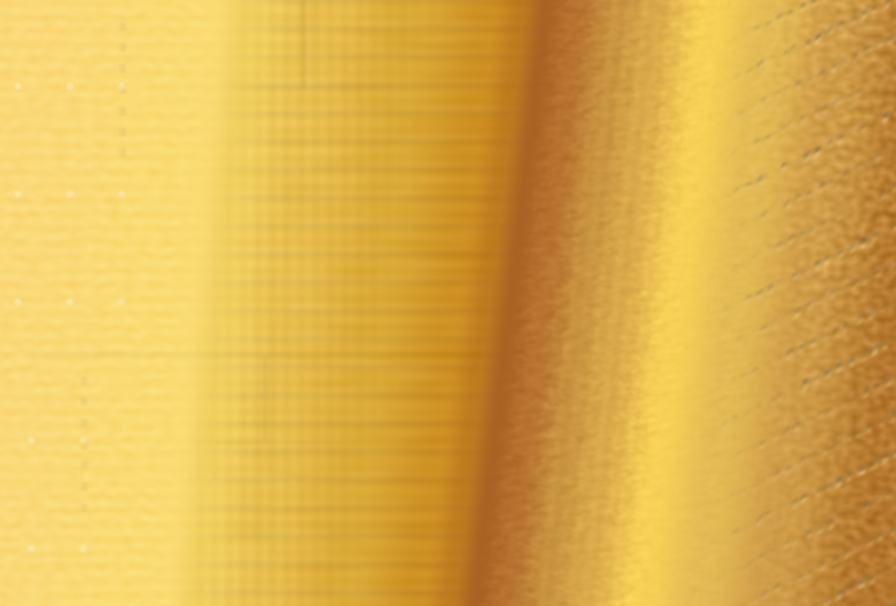
Write a Shadertoy shader that draws this texture.

```glsl
vec2 hashGradient(vec2 cell) {
    vec2 h = vec2(dot(cell, vec2(127.1, 311.7)), dot(cell, vec2(269.5, 183.3)));
    return 2.0 * fract(sin(h) * 43758.5) - 1.0;
}

float gradientNoise(vec2 p) {
    vec2 i = floor(p), f = fract(p);
    vec2 w = f * f * f * (f * (f * 6.0 - 15.0) + 10.0);
    vec2 e = vec2(1.0, 0.0);
    float low = mix(dot(hashGradient(i), f),
                    dot(hashGradient(i + e), f - e), w.x);
    float high = mix(dot(hashGradient(i + e.yx), f - e.yx),
                     dot(hashGradient(i + 1.0), f - 1.0), w.x);
    return mix(low, high, w.y);
}

// Gold ramp across the folds, from pale sheen through the crease to the right flank
vec3 foldColor(float s) {
    const float stops[15] = float[15](0.0, 0.212, 0.25, 0.32, 0.42, 0.51, 0.543, 0.57,
                                      0.605, 0.65, 0.69, 0.752, 0.82, 0.90, 1.0);
    const vec3 golds[15] = vec3[15](
        vec3(0.98, 0.85, 0.47), vec3(0.98, 0.86, 0.45), vec3(0.94, 0.81, 0.37),
        vec3(0.90, 0.74, 0.30), vec3(0.85, 0.66, 0.21), vec3(0.80, 0.56, 0.13),
        vec3(0.74, 0.48, 0.12), vec3(0.66, 0.39, 0.14), vec3(0.72, 0.45, 0.19),
        vec3(0.79, 0.58, 0.25), vec3(0.85, 0.66, 0.29), vec3(0.97, 0.82, 0.34),
        vec3(0.89, 0.73, 0.33), vec3(0.81, 0.61, 0.28), vec3(0.71, 0.47, 0.18));
    vec3 color = golds[0];
    for (int i = 1; i < 15; i++)
        color = mix(color, golds[i], smoothstep(stops[i - 1], stops[i], s));
    return color;
}

float softLine(float distance, float width) {
    return 1.0 - smoothstep(0.0, width + 0.5 / iResolution.y, abs(distance));
}

float band(float x, float start, float end, float blur) {
    return smoothstep(start - blur, start + blur, x)
         * (1.0 - smoothstep(end - blur, end + blur, x));
}

void mainImage(out vec4 fragColor, in vec2 fragCoord) {
    vec2 uv = fragCoord / iResolution.xy;
    vec2 p = vec2(uv.x * 1.48, uv.y);

    // Slanted folds with short, nearly level ragged grain on the right
    float slant = mix(0.055, 0.08, smoothstep(0.2, 0.5, uv.x));
    float s = uv.x - (uv.y - 0.5) * slant;
    float grain = gradientNoise(vec2(p.x, p.y - p.x * 0.15) * vec2(38.0, 78.0))
                + 0.6 * gradientNoise(p * vec2(85.0, 120.0) + 9.0);
    float rough = smoothstep(0.56, 0.6, s);
    vec3 color = foldColor(s + grain * 0.011 * rough);
    color += grain * vec3(0.035, 0.036, 0.03) * rough;
    color += sin((p.x - p.y * 0.1) * 262.0) * 0.008 * band(s, 0.63, 0.73, 0.02);

    // Woven ribs and thin dark rows over the amber slope
    float weave = band(s, 0.25, 0.54, 0.04);
    float ribs = sin(p.y * 270.0) * (0.7 + gradientNoise(vec2(p.x * 9.0, p.y * 24.0)));
    float rows = softLine((fract(p.y / 0.0465) - 0.5) * 0.0465, 0.009);
    float warp = sin(p.x * 262.0) * (1.0 - smoothstep(0.3, 0.5, s));
    color += weave * (ribs * 0.012 + warp * 0.011 + 0.006 - rows * vec3(0.028, 0.02, -0.01));
    color += weave * gradientNoise(p * vec2(11.0, 42.0)) * vec3(0.02, 0.028, 0.04);

    // Short mottled dashes in level rows on the pale sheen
    float pale = 1.0 - smoothstep(0.18, 0.25, s);
    float mottle = gradientNoise(p * vec2(45.0, 80.0)) + 0.25 * sin(p.y * 270.0);
    color += pale * mottle * vec3(0.012, 0.032, 0.06);

    // Repeating faint panel seams, each row stepping left
    float fromTop = 1.0 - uv.y;
    float row = floor(fromTop / 0.585);
    float t = fromTop - row * 0.585;
    float x = uv.x + row * 0.043;
    float seam = softLine(x - 0.339, 0.005) * band(t, 0.0, 0.145, 0.01);
    seam += softLine(t - 0.145, 0.007) * band(x, 0.27, 0.42, 0.04) * 0.6;
    seam += softLine(fromTop - 0.585, 0.009) * band(uv.x, 0.05, 0.54, 0.04) * 0.7;
    color -= seam * vec3(0.035, 0.03, 0.01);

    // Stitched column and scattered pale specks
    float dash = smoothstep(-0.2, 0.8, sin(t * 180.0) + gradientNoise(vec2(t * 40.0, row)));
    float stitch = softLine(x - 0.137, 0.006) * band(t, 0.03, 0.28, 0.01) * dash;
    color = mix(color, vec3(0.89, 0.76, 0.42), stitch * 0.45);
    vec2 speckCell = vec2(fract((x - 0.02) / 0.058 + 0.5) - 0.5,
                          fract((t - 0.142) / 0.178 + 0.5) - 0.5);
    float speck = softLine(length(speckCell * vec2(0.086, 0.178)), 0.009);
    color = mix(color, vec3(0.98, 0.92, 0.72), speck * 0.8 * (1.0 - smoothstep(0.13, 0.16, x)));

    // Dotted diagonal threads, every third one stronger and longer
    float thread = (p.y - 0.5 * p.x) / 0.0625 + 0.23;
    float id = floor(thread);
    float offset = (fract(thread) - 0.5) * 0.0625 + 0.008 * gradientNoise(p * 28.0);
    float strong = mod(id, 3.0) == 1.0 ? 1.0 : 0.6;
    float broken = smoothstep(-0.35, 0.2, gradientNoise(vec2(p.x * 48.0, id * 7.3)));
    float beads = 0.65 + 0.35 * sin(p.x * 330.0 + id * 2.0);
    float flank = smoothstep(0.77, 0.91, uv.x) * strong * broken * beads;
    color = mix(color, vec3(0.56, 0.48, 0.33), softLine(offset, 0.007) * flank * 0.65);
    color = mix(color, vec3(0.90, 0.78, 0.52), softLine(offset + 0.009, 0.007) * flank * 0.5);

    // Small dark and light flecks toward the right edge
    float fleck = gradientNoise(p * vec2(62.0, 75.0) + 17.0);
    color += fleck * 0.13 * smoothstep(0.8, 0.97, uv.x);

    fragColor = vec4(clamp(color, 0.0, 1.0), 1.0);
}
```
